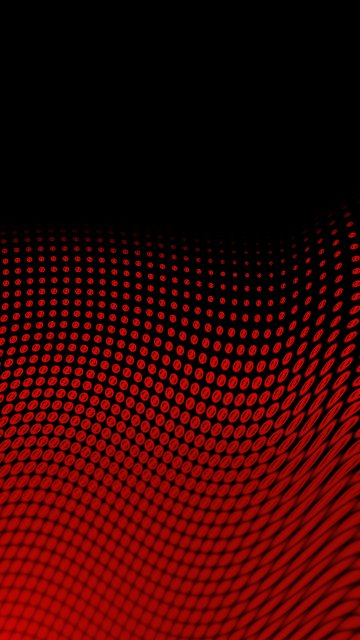
Write a Shadertoy shader that draws this background.

```glsl
// Height of the rolling sheet: a crest on the left, a valley, a steep right rise
float wave(float x, float depth) {
    float d = x - 0.72 + 0.35 * max(depth - 0.5, 0.0);
    float swell = mix(0.01, 0.062, smoothstep(0.36, 0.75, depth));
    float skew = mix(10.0, 4.0, smoothstep(0.5, 0.8, depth));
    float rise = 0.07 * (1.0 - depth) * smoothstep(0.75, 1.0, x);
    return swell * cos(5.7 * d + skew * d * max(d, 0.0)) - rise;
}

void mainImage(out vec4 fragColor, in vec2 fragCoord) {
    vec2 p = fragCoord / iResolution.xy;
    float depth = 1.0 - p.y;

    // Bent grid: columns drift left toward the viewer, rows crowd at the horizon
    float q = depth - wave(p.x, depth) - 0.35;
    float nearRow = max(q, 0.002);
    float bend = min(depth, 0.72) - 0.44;
    float drift = 1.6 * bend * bend + 0.9 * max(depth - 0.72, 0.0);
    float low = smoothstep(0.5, 0.9, depth);
    float spread = max(p.x - mix(0.8, 0.55, low), 0.0);
    vec2 grid = vec2((p.x - mix(1.0, 0.6, low) * spread * spread + drift) / 0.0335,
                     (nearRow + 0.02 * log(nearRow)) / 0.023);
    vec2 cell = fract(grid) - 0.5;
    float dist = length(cell);

    // Dots grow and lose focus toward the lower edge
    float thin = exp(-pow((p.x - 0.72) / 0.22, 2.0)) * (1.0 - smoothstep(0.4, 0.6, depth));
    float radius = mix(0.23, 0.49, smoothstep(0.34, 0.8, depth)) - 0.1 * thin;
    float blur = smoothstep(0.62, 0.86, depth);
    vec2 pixel = fwidth(grid);
    float soft = max(mix(0.04, 0.25, blur), 0.6 * max(pixel.x, pixel.y));
    float dotMask = 1.0 - smoothstep(radius - soft, radius + soft, dist);

    // Broken dark ring inside each dot
    float ring = 1.0 - smoothstep(0.06, 0.24, abs(dist / radius - 0.5));
    float gap = smoothstep(-0.8, 0.4, sin(2.0 * atan(cell.y, cell.x) + 0.8));
    dotMask *= 1.0 - 0.55 * ring * gap * (1.0 - 0.85 * blur);

    // Out-of-focus light fills the gaps at the lower left
    float fill = smoothstep(0.7, 1.0, depth) * mix(0.62, 0.12, smoothstep(0.3, 0.8, p.x));
    float light = mix(dotMask, 0.85, fill);

    // Fade at the horizon, dimmer blurred middle, brighter lower left corner
    light *= smoothstep(0.0, 0.075, q);
    float corner = exp(-3.0 * length(p * vec2(1.0, 1.8)));
    float level = mix(0.78, 0.61, smoothstep(0.58, 0.74, depth)) + 0.28 * corner;
    vec3 color = mix(vec3(0.005, 0.0, 0.0), vec3(level, 0.03, 0.012), light);
    fragColor = vec4(color, 1.0);
}
```
